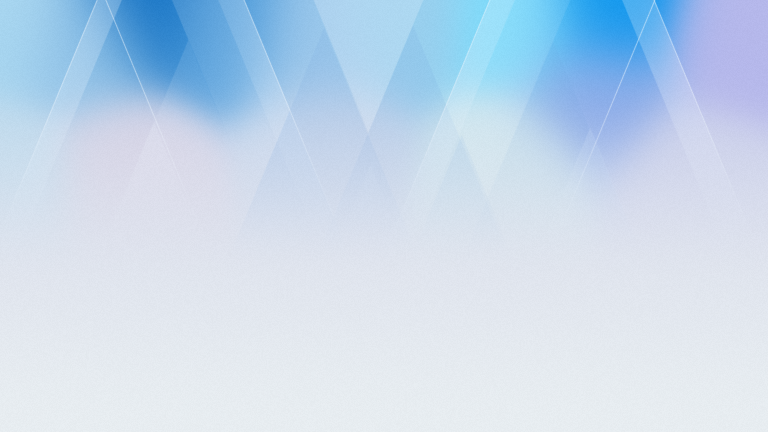
This background is drawn by a Shadertoy shader. Its source:

```glsl
// Pale backdrop with blue and lavender glows under crossed, fading glass beams.

const float SLOPE = 0.415;                    // sideways run of each beam per unit of depth
const vec3 WHITE = vec3(0.93, 0.96, 0.99);
const vec3 SHADE = vec3(0.42, 0.62, 0.86);
const vec3 PAPER_TOP = vec3(0.872, 0.89, 0.93);
const vec3 PAPER_BOTTOM = vec3(0.906, 0.928, 0.943);

// Glow centres (x, depth below the top edge) and their colours
const int GLOWS = 15;
const vec2 glowPos[GLOWS] = vec2[](
    vec2(0.0, 0.05), vec2(0.2, 0.1), vec2(0.35, 0.01), vec2(0.52, 0.06), vec2(0.72, 0.1),
    vec2(0.92, 0.05), vec2(1.2, 0.05), vec2(1.41, 0.02), vec2(1.7, 0.1), vec2(0.0, 0.4),
    vec2(0.3, 0.38), vec2(0.75, 0.33), vec2(1.18, 0.38), vec2(1.38, 0.22), vec2(1.6, 0.4));
const vec3 glowColor[GLOWS] = vec3[](
    vec3(0.66, 0.84, 0.94), vec3(0.58, 0.77, 0.91), vec3(0.05, 0.43, 0.76),
    vec3(0.32, 0.62, 0.86), vec3(0.61, 0.78, 0.92), vec3(0.60, 0.81, 0.93),
    vec3(0.50, 0.86, 0.98), vec3(0.05, 0.59, 0.93), vec3(0.71, 0.72, 0.92),
    vec3(0.76, 0.86, 0.93), vec3(0.84, 0.83, 0.90), vec3(0.79, 0.84, 0.92),
    vec3(0.82, 0.90, 0.93), vec3(0.57, 0.68, 0.91), vec3(0.80, 0.82, 0.92));

// Beams: direction (+1 leans left going down), start, end, opacity
const int BEAMS = 6;
const vec4 beams[BEAMS] = vec4[](
    vec4(1, 0.225, 0.282, 0.24), vec4(-1, 0.398, 0.505, 0.15), vec4(-1, 0.505, 0.565, 0.26),
    vec4(1, 1.134, 1.192, 0.26), vec4(1, 1.192, 1.32, 0.1), vec4(-1, 1.44, 1.514, 0.24));

// Bright hairlines: direction, position on the top edge
const int LINES = 6;
const vec2 hairlines[LINES] = vec2[](
    vec2(1, 0.225), vec2(-1, 0.245), vec2(-1, 0.565),
    vec2(1, 1.134), vec2(1, 1.516), vec2(-1, 1.514));

// Peaks opening downward: apex, tint (positive lightens, negative darkens)
const int PEAKS = 9;
const vec3 peaks[PEAKS] = vec3[](
    vec3(0.436, 0.093, 0.12), vec3(0.356, 0.282, 0.2), vec3(0.75, 0.065, -0.13),
    vec3(0.671, 0.255, -0.14), vec3(0.956, 0.058, -0.13), vec3(1.069, 0.313, -0.14),
    vec3(1.28, 0.093, -0.1), vec3(1.366, 0.296, 0.2), vec3(0.857, 0.382, 0.15));

float hash(vec2 p) {
    vec3 q = fract(vec3(p.xyx) * 0.1031);
    q += dot(q, q.yzx + 33.33);
    return fract((q.x + q.y) * q.z);
}

// Smooth coverage of the positive side of an edge
float cover(float dist, float pixel) {
    return smoothstep(-pixel, pixel, dist);
}

// Position on the top edge of the slanted line through p
float slant(vec2 p, float direction) {
    return p.x + direction * SLOPE * p.y;
}

// Normalised blend of all glows
vec3 glowField(vec2 p) {
    vec3 sum = vec3(0.0);
    float total = 0.0;
    for (int i = 0; i < GLOWS; i++) {
        vec2 offset = p - glowPos[i];
        float weight = exp(-60.0 * dot(offset, offset));
        sum += weight * glowColor[i];
        total += weight;
    }
    return sum / total;
}

vec3 addPeaks(vec3 color, vec2 p, float fade, float pixel) {
    for (int i = 0; i < PEAKS; i++) {
        vec2 offset = p - peaks[i].xy;
        float inside = cover(SLOPE * offset.y - abs(offset.x), pixel);
        vec3 tint = peaks[i].z > 0.0 ? WHITE : SHADE;
        color = mix(color, tint, inside * abs(peaks[i].z) * fade);
    }
    return color;
}

vec3 addBeams(vec3 color, vec2 p, float fade, float pixel) {
    for (int i = 0; i < BEAMS; i++) {
        vec4 beam = beams[i];
        float u = slant(p, beam.x);
        float inside = cover(u - beam.y, pixel) * cover(beam.z - u, pixel);
        color = mix(color, WHITE, inside * beam.w * fade);
    }
    return color;
}

vec3 addHairlines(vec3 color, vec2 p, float fade, float pixel) {
    for (int i = 0; i < LINES; i++) {
        float dist = abs(slant(p, hairlines[i].x) - hairlines[i].y);
        color = mix(color, WHITE, 0.6 * fade * cover(0.001 - dist, pixel));
    }
    return color;
}

void mainImage(out vec4 fragColor, in vec2 fragCoord) {
    float pixel = 1.0 / iResolution.y;
    vec2 p = vec2(fragCoord.x, iResolution.y - fragCoord.y) * pixel;   // y is depth from the top

    // Glows dissolving into the paper
    vec3 paper = mix(PAPER_TOP, PAPER_BOTTOM, smoothstep(0.5, 1.0, p.y));
    vec3 color = mix(glowField(p), paper, smoothstep(0.22, 0.66, p.y));

    // Glass shapes, fading with depth
    float fade = 1.0 - smoothstep(0.15, 0.62, p.y);
    color = addPeaks(color, p, fade, pixel);
    color = addBeams(color, p, fade, pixel);
    float diamond = cover(SLOPE * (0.306 - p.y) - abs(p.x - 0.853), pixel);
    color = mix(color, WHITE, 0.24 * diamond * fade);
    color = addHairlines(color, p, fade, pixel);

    // Fine grain
    color += 0.018 * (hash(floor(p * 432.0)) - 0.5);
    fragColor = vec4(color, 1.0);
}
```
